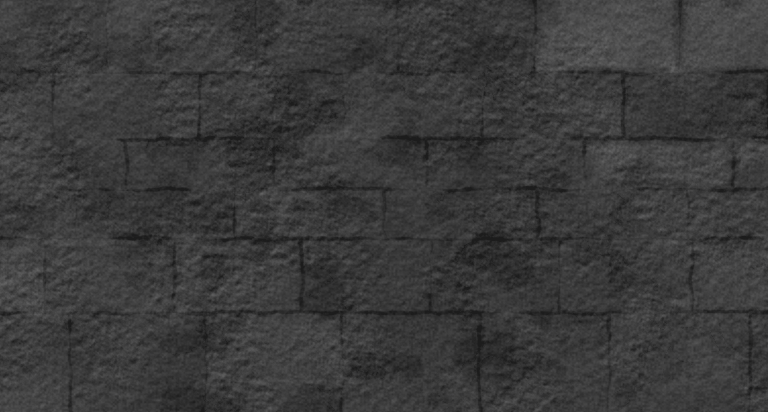
Write a Shadertoy shader that draws this texture.

```glsl
const int ROWS = 6;
const float ROW_EDGE[7] = float[7](-0.03, 0.176, 0.337, 0.459, 0.58, 0.759, 1.03); // from the top
const float ROW_SHIFT[6] = float[6](0.145, 0.07, 0.16, 0.1, 0.06, 0.09);
const float BLOCK_WIDTH[6] = float[6](0.185, 0.187, 0.2, 0.2, 0.168, 0.177); // of canvas width
const float JOINT_JITTER = 0.06;     // share of a block
const float JOINT_HALF_WIDTH = 0.0028;
const float JOINT_WANDER = 0.016;
const float JOINT_DEPTH = 0.07;
const float MORTAR_LIFT = 0.03;
const float BASE_TONE = 0.242;
const float BLOCK_VARIATION = 0.03;
const float CLOUD_STRENGTH = 0.09;
const float STAIN_STRENGTH = 0.045;
const float RELIEF_STRENGTH = 0.2;
const float GRAIN_STRENGTH = 0.065;
const float PALE_LIFT = 0.06;
const float LEFT_LIFT = 0.025;
const vec3 STONE_TINT = vec3(1.0, 1.0, 1.003);

float hash(vec2 p) {
    return fract(sin(dot(p, vec2(127.1, 311.7))) * 43758.5453);
}

float noise(vec2 p) {
    vec2 i = floor(p), f = fract(p);
    f = f * f * (3.0 - 2.0 * f);
    return mix(mix(hash(i), hash(i + vec2(1, 0)), f.x),
               mix(hash(i + vec2(0, 1)), hash(i + vec2(1, 1)), f.x), f.y);
}

float fbm(vec2 p) {
    float sum = 0.0, amp = 0.5;
    for (int i = 0; i < 5; i++) {
        sum += amp * noise(p);
        p = mat2(1.6, 1.2, -1.2, 1.6) * p + 7.3;
        amp *= 0.5;
    }
    return sum / 0.97;
}

float jointX(float index, int row) {
    float jitter = hash(vec2(index, float(row) + 3.0)) - 0.5;
    return ROW_SHIFT[row] + (index + JOINT_JITTER * jitter) * BLOCK_WIDTH[row];
}

void mainImage(out vec4 fragColor, in vec2 fragCoord) {
    float aspect = iResolution.x / iResolution.y;
    float pixel = 1.0 / iResolution.y;
    vec2 p = vec2(fragCoord.x, iResolution.y - fragCoord.y) * pixel; // y runs down

    // Joints wander slightly along their length
    vec2 wander = vec2(fbm(p * 22.0), fbm(p * 22.0 + 31.0)) - 0.5;
    vec2 wall = (p + JOINT_WANDER * wander) / vec2(aspect, 1.0);

    // Course and block that hold this point
    int row = 0;
    for (int i = 1; i < ROWS; i++) if (wall.y > ROW_EDGE[i]) row = i;
    float nearest = floor((wall.x - ROW_SHIFT[row]) / BLOCK_WIDTH[row]);
    float index = nearest - 1.0;
    for (int i = 0; i < 2; i++)
        if (wall.x > jointX(nearest + float(i), row)) index = nearest + float(i);
    float left = jointX(index, row), right = jointX(index + 1.0, row);

    // Distances to the joints, in canvas heights
    float above = wall.y - ROW_EDGE[row];
    float bed = min(above, ROW_EDGE[row + 1] - wall.y);
    float upright = min(wall.x - left, right - wall.x) * aspect;

    // Tone of each block, with pale ones at the upper right
    float tone = BASE_TONE + BLOCK_VARIATION * (hash(vec2(index, row) + 5.7) - 0.5);
    bool isPale = (row == 0 || row == 2) && 0.5 * (left + right) > 0.74;
    float inset = smoothstep(0.0, 0.025, min(bed, upright) + 0.04 * wander.x);
    if (isPale) tone += PALE_LIFT * inset * smoothstep(0.25, 0.5, fbm(p * 9.0 + 2.0));
    tone += LEFT_LIFT * (1.0 - smoothstep(0.0, 0.4, wall.x));
    tone += CLOUD_STRENGTH * (fbm(p * 6.0 + 11.0) - 0.5);

    // Ragged dark stains, strongest around the middle
    vec2 ragged = p + 0.05 * vec2(fbm(p * 32.0 + 3.0), fbm(p * 32.0 + 71.0));
    float stain = smoothstep(0.49, 0.62, fbm(ragged * vec2(11.0, 13.0) + 19.0));
    if (isPale) stain *= 0.4;
    float centre = exp(-pow((wall.x - 0.47) / 0.33, 2.0));
    tone -= STAIN_STRENGTH * stain * mix(0.5, 1.0, centre);
    tone -= 0.014 * centre;

    // Weathered relief lit from above, and fine grain
    vec2 q = p * vec2(52.0, 62.0);
    vec2 light = vec2(0.07, 0.2);
    float relief = fbm(q + light) - fbm(q - light);
    float rough = mix(0.6, 1.3, smoothstep(0.35, 0.65, fbm(p * 7.0 + 43.0)));
    tone += RELIEF_STRENGTH * relief * rough;
    tone += GRAIN_STRENGTH * (noise(p * 210.0) - 0.5);

    // Short dark pits and cracks
    float crack = abs(fbm(ragged * 13.0 + 83.0) - 0.5);
    tone -= 0.03 * (1.0 - smoothstep(0.0, 0.02, crack)) * stain;

    // Patchy dark joints with a soft mortar edge
    float wear = smoothstep(0.36, 0.62, fbm(p * 9.0 + 57.0));
    float width = JOINT_HALF_WIDTH * mix(0.6, 1.6, wear);
    float bedLine = 1.0 - smoothstep(width - pixel, width + pixel, bed);
    float uprightLine = 1.0 - smoothstep(width - pixel, width + pixel, upright);
    tone += MORTAR_LIFT * exp(-bed / 0.012) * (1.0 - wear);
    tone -= JOINT_DEPTH * max(bedLine * mix(0.4, 1.0, wear), uprightLine * mix(0.35, 0.9, wear));
    tone -= 0.025 * wear * exp(-min(bed, upright) / 0.014);

    fragColor = vec4(clamp(tone, 0.11, 0.38) * STONE_TINT, 1.0);
}
```
